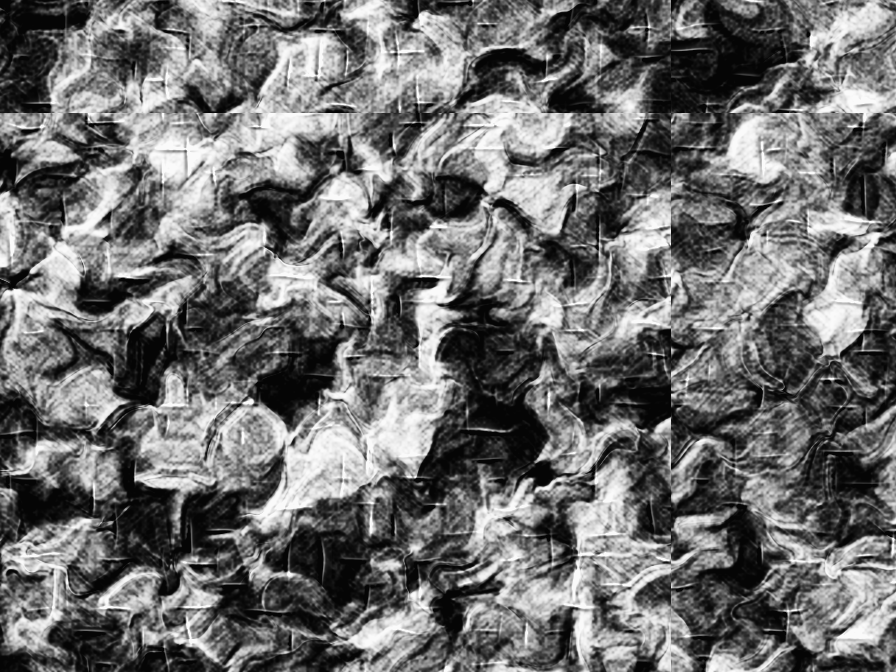
This texture is drawn by a Shadertoy shader. Its source:

```glsl
const float SCALE = 19.5;              // noise cells per canvas height
const float WARP = 1.05;               // strength of the folds
const vec2 SEAM = vec2(0.999, 0.832);  // where the pattern breaks off
const vec2 LIGHT_STEP = vec2(-0.07, 0.1);
const float RELIEF = 7.5;
const float FIBRE = 1.25;
const float HATCH = 0.85;
const float GRAIN = 0.95;
const float WISP = 0.8;
const float SPREAD = 0.15;             // standard deviation of the height
const float CONTRAST = 1.6;
const float GAMMA = 1.36;
const vec2 STREAK_CELL = vec2(0.115, 0.038);
const float STREAK_WIDTH = 0.0016;
const float STREAK_GAIN = 0.46;

float hash(vec2 p) {
    return fract(sin(dot(p, vec2(127.1, 311.7))) * 43758.5453);
}

float noise(vec2 p) {
    vec2 i = floor(p), f = fract(p);
    f = f * f * (3.0 - 2.0 * f);
    return mix(mix(hash(i), hash(i + vec2(1, 0)), f.x),
               mix(hash(i + vec2(0, 1)), hash(i + vec2(1, 1)), f.x), f.y);
}

// Fold the plane over itself at ever finer scales
vec2 fold(vec2 p) {
    float freq = 0.85;
    for (int i = 0; i < 3; i++) {
        vec2 s = p * freq + 17.3 * float(i);
        p += WARP / freq * (vec2(noise(s + 5.2), noise(s + 41.7)) - 0.5);
        freq *= 1.9;
    }
    return p;
}

float height(vec2 q) {
    return 0.24 * noise(q * 0.5 + 27.6) + 0.53 * noise(q)
         + 0.15 * noise(q * 2.1 + 9.4) + 0.08 * noise(q * 4.3 + 3.8);
}

// Pen strokes in two crossed diagonals, bent by the surface
float hatch(vec2 p, vec2 q) {
    vec2 d = vec2(p.x + p.y, p.x - p.y) + 0.012 * vec2(q.y, -q.x);
    float rising = noise(d * vec2(40.0, 180.0));
    float falling = noise(d * vec2(180.0, 40.0) + 71.0);
    return mix(rising, falling, smoothstep(0.35, 0.65, noise(p * 14.0 + 19.0))) - 0.5;
}

// Short bent crease, lit on one side, at most one per cell
float streak(vec2 p, float seed, float share) {
    vec2 g = p / STREAK_CELL;
    g.x += hash(vec2(floor(g.y), seed));
    vec2 id = floor(g) + seed;
    vec2 centre = 0.5 + vec2(0.2, 0.3) * (vec2(hash(id), hash(id + 7.1)) - 0.5);
    vec2 d = (fract(g) - centre) * STREAK_CELL;
    d.y += 0.01 * (noise(p * 24.0 + seed) - 0.5);
    float halfLength = STREAK_CELL.x * mix(0.14, 0.4, hash(id + 3.3));
    float taper = 1.0 - smoothstep(0.2, 1.0, abs(d.x) / halfLength);
    float a = d.y / STREAK_WIDTH, b = a + 2.4;
    float glow = 0.35 * smoothstep(-1.0, 1.0, a) * exp(-max(a, 0.0) * 0.28);
    float profile = exp(-a * a) + glow - 0.75 * exp(-0.4 * b * b);
    float present = step(hash(id + 11.9), share) * mix(0.25, 1.0, hash(id + 23.7));
    return profile * taper * present;
}

void mainImage(out vec4 fragColor, in vec2 fragCoord) {
    vec2 uv = fragCoord / iResolution.y;
    vec2 tile = step(SEAM, uv);
    vec2 p = uv + tile * vec2(3.37, 5.71);

    // Folded blobs, lit from the upper left
    vec2 cell = p * SCALE;
    vec2 q = fold(cell);
    float h = height(q);
    float relief = h - height(fold(cell + LIGHT_STEP));
    float z = 0.92 * (h - 0.5) / SPREAD + RELIEF * relief;

    // Fibres that follow the folds, crossed by straight hatching
    vec2 diagonal = vec2(q.x + q.y, q.x - q.y);
    z += FIBRE * (noise(diagonal * vec2(1.4, 4.2)) - 0.5);
    z += HATCH * hatch(p, q);
    z += GRAIN * (noise(p * 240.0) - 0.5);

    // Broken curved wisps, bright beside dark
    float contour = (noise(q * 0.9 + 63.0) - 0.5) / 0.045;
    float wisp = exp(-contour * contour) - 0.7 * exp(-pow(contour + 2.2, 2.0));
    z += WISP * wisp * smoothstep(0.4, 0.75, noise(cell * 1.2 + 31.0));

    // Even out the tones, then lay the creases on top
    float tone = pow(1.0 / (1.0 + exp(-CONTRAST * z)), GAMMA);
    float creases = streak(p, 2.0, 0.58) + streak(p.yx, 57.0, 0.38);
    tone += STREAK_GAIN * creases;
    fragColor = vec4(vec3(clamp(tone, 0.02, 0.98)), 1.0);
}
```
